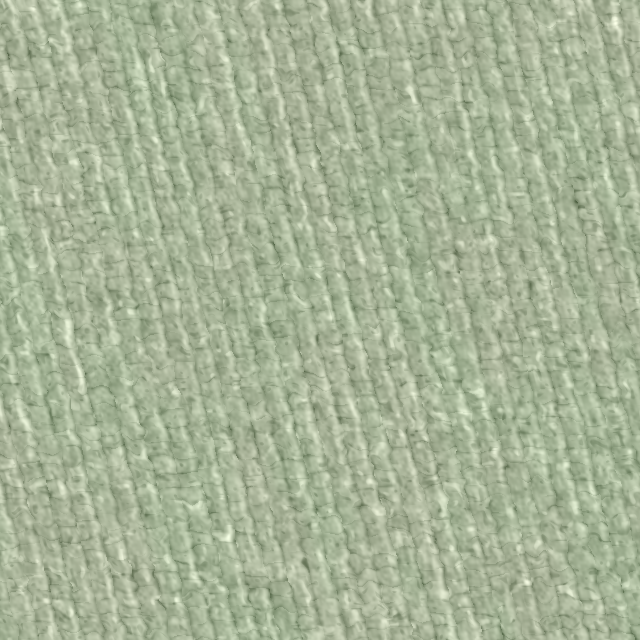
A three.js fragment shader for this texture:

```glsl
varying vec2 vUv;

float hash(vec2 p) {
  return fract(sin(dot(p, vec2(127.1, 311.7))) * 43758.5453);
}

float noise(vec2 p) {
  vec2 i = floor(p);
  vec2 f = fract(p);
  f = f * f * (3.0 - 2.0 * f);
  return mix(mix(hash(i), hash(i + vec2(1.0, 0.0)), f.x),
             mix(hash(i + vec2(0.0, 1.0)), hash(i + vec2(1.0, 1.0)), f.x), f.y);
}

// Soft ridge of height 1 at distance 0
float ridge(float d, float width) {
  return exp(-d * d / (width * width));
}

void main() {
  // Slanted, straight thread axes with slightly ragged edges
  vec2 cloth = vec2(vUv.x + 0.235 * vUv.y, vUv.y - 0.03 * vUv.x);
  float warp = cloth.x * 29.0 + 0.35 * noise(cloth * vec2(8.0, 2.0))
             + 0.22 * noise(cloth * vec2(60.0, 75.0) + 7.0);
  float thread = floor(warp);
  float across = fract(warp);
  float weft = cloth.y * 42.0 + 0.9 * hash(vec2(thread, 3.0))
             + 0.6 * noise(cloth * vec2(60.0, 45.0) + 19.0);
  float row = floor(weft);
  float along = fract(weft);

  // Narrow bright side of each thread, broken into dashes
  float patches = noise(cloth * vec2(14.0, 7.0) + 31.0);
  float streak = noise(vec2(thread * 2.3, cloth.y * 10.0));
  float dash = noise(vec2(thread * 5.3, weft * 1.5) + 53.0);
  float light = ridge(across - 0.74, 0.16) * (0.5 + 0.4 * patches) * (0.35 + streak);
  float tone = 0.17 * light * (0.35 + dash) - 0.006;

  // Grooves between threads and broken grooves between rows
  float groove = ridge(0.5 - abs(across - 0.5), 0.11);
  float gap = ridge(0.5 - abs(along - 0.5), 0.12);
  tone -= 0.13 * groove * noise(vec2(thread * 3.7, weft * 1.5));
  tone -= 0.10 * gap * smoothstep(0.35, 0.9, noise(vec2(warp * 2.4, row * 5.3)));

  // Uneven stitches, pale flecks and dark pits
  float cell = hash(vec2(thread, row)) - 0.5;
  tone += 0.045 * cell * (1.0 - groove) * (1.0 - gap);
  tone += 0.11 * smoothstep(0.68, 0.95, noise(vec2(warp * 3.0, weft * 1.8) + 91.0));
  tone -= 0.09 * smoothstep(0.7, 0.95, noise(vec2(warp * 4.0, weft * 3.0) + 23.0));

  // Fibre grain: upright, level and round
  tone += 0.10 * (noise(vec2(cloth.x * 150.0, cloth.y * 60.0) + 11.0) - 0.5);
  tone += 0.06 * (noise(vec2(cloth.x * 65.0, cloth.y * 150.0) + 37.0) - 0.5);
  tone += 0.10 * (noise(vec2(cloth.x * 190.0, cloth.y * 170.0)) - 0.5);

  // Faint drift between sage green and greyed straw
  float drift = 0.5 * noise(cloth * vec2(9.0, 4.0) + 71.0) + 0.5 * noise(cloth * vec2(24.0, 12.0));
  vec3 sage = vec3(0.645, 0.708, 0.590);
  vec3 straw = vec3(0.665, 0.704, 0.600);
  vec3 color = mix(sage, straw, smoothstep(0.2, 0.8, drift));
  gl_FragColor = vec4(color + tone * vec3(1.03, 0.97, 1.0), 1.0);
}
```
